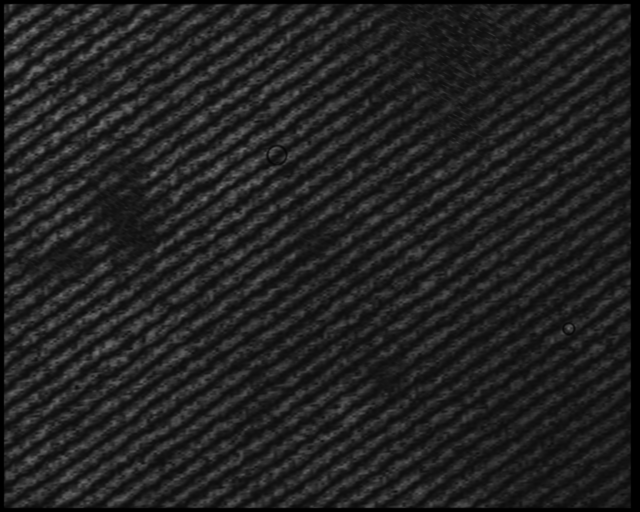
Give the GLSL for this pattern, as a WebGL 2 fragment shader.

```glsl
#version 300 es
precision highp float;
// Slanted interference fringes in grey, seen through laser speckle.
// A cosine wave is multiplied by round and streaked value noise and uneven
// light, then marked with smudges, small diffraction rings and a black frame.

#define FRINGES vec2(22.0, 25.2)   // repeats across and down
#define FRINGE_SHIFT -0.47
#define FRINGE_WOBBLE 0.13
#define FLOOR_LEVEL 0.050
#define FRINGE_LEVEL 0.161
#define SPECKLE_CONTRAST 2.0
#define BLOB_SCALE 88.0
#define GRAIN_SCALE vec2(150.0, 240.0)
#define GRAIN_ANGLE 0.1

uniform vec2 u_resolution;
out vec4 fragColor;

float hash(vec2 cell) {
    vec3 q = fract(cell.xyx * vec3(0.1031, 0.1030, 0.0973));
    q += dot(q, q.yzx + 33.33);
    return fract((q.x + q.y) * q.z);
}

float noise(vec2 p) {
    vec2 i = floor(p), f = fract(p);
    f = f * f * (3.0 - 2.0 * f);
    float low = mix(hash(i), hash(i + vec2(1, 0)), f.x);
    float high = mix(hash(i + vec2(0, 1)), hash(i + vec2(1, 1)), f.x);
    return mix(low, high, f.y);
}

// Turns the direction at angle a onto the x axis
mat2 rotation(float a) {
    return mat2(cos(a), -sin(a), sin(a), cos(a));
}

// Soft elliptical spot with a ragged outline
float smudge(vec2 p, vec2 center, vec2 radius) {
    vec2 d = (p - center) / radius;
    float ragged = 0.7 * (noise(p * 34.0) - 0.5) + 0.6 * (noise(p * 80.0) - 0.5);
    return 1.0 - smoothstep(0.3, 1.3, length(d) + ragged);
}

// Dark ring with faint light bands on either side
float ring(vec2 p, vec2 center, float radius, float width) {
    float d = (length(p - center) - radius) / width;
    return (0.55 * d * d - 0.7) * exp(-0.7 * d * d);
}

void main() {
    vec2 uv = gl_FragCoord.xy / u_resolution;
    vec2 p = gl_FragCoord.xy / u_resolution.y;

    // Fringes rising to the right, with ragged edges
    float wobble = 1.8 * (noise(p * 75.0 + 31.0) - 0.5)
                 + 0.9 * (noise(p * 24.0 + 11.0) - 0.5)
                 + 0.8 * (noise(p * 5.0) - 0.5);
    float phase = FRINGES.y * uv.y - FRINGES.x * uv.x + FRINGE_SHIFT
                + FRINGE_WOBBLE * wobble;
    float fringe = 0.5 + 0.5 * cos(6.28319 * phase);

    // Speckle: round blobs and finer flat streaks
    float blobs = noise(rotation(0.9) * p * BLOB_SCALE + 200.0);
    float grain = noise(rotation(GRAIN_ANGLE) * p * GRAIN_SCALE + 90.0);
    float speckle = 1.0 + SPECKLE_CONTRAST * (0.5 * blobs + 0.5 * grain - 0.5);

    // Illumination falls off towards the right and the bottom
    float light = 1.24 - 0.54 * uv.x + 0.24 * (uv.y - 0.3);
    light += 0.40 * (noise(p * 6.0 + 3.0) - 0.5);
    light *= 1.0 - 0.15 * smoothstep(0.75, 1.0, uv.x);

    // Smudges: large dark ones hide the fringes, small ones dim them
    float dark = smudge(p, vec2(0.245, 0.580), vec2(0.076, 0.130));
    dark = max(dark, 0.85 * smudge(p, vec2(0.125, 0.490), vec2(0.090, 0.045)));
    dark = max(dark, 0.75 * smudge(p, vec2(0.610, 0.535), vec2(0.040, 0.040)));
    dark = max(dark, 0.75 * smudge(p, vec2(0.750, 0.265), vec2(0.050, 0.045)));
    dark = max(dark, 0.70 * smudge(p, vec2(0.890, 0.530), vec2(0.025, 0.030)));
    dark = max(dark, 0.55 * smudge(p, vec2(0.187, 0.840), vec2(0.045, 0.040)));
    float rough = smudge(p, vec2(0.885, 0.930), vec2(0.160, 0.140));
    rough = max(rough, 0.8 * smudge(p, vec2(0.900, 0.765), vec2(0.060, 0.080)));

    // Rough patch: fine, sparkling grain in place of the fringes
    float sparkle = noise(rotation(-0.45) * p * vec2(110.0, 260.0) + 50.0);
    float fine = 0.02 + 1.1 * sparkle * sparkle * sparkle;
    float signal = mix(fringe * speckle, fine, 0.85 * rough);
    signal = mix(signal, 0.35 * sparkle * sparkle, 0.9 * dark);

    float level = FLOOR_LEVEL + 0.024 * grain + FRINGE_LEVEL * light * max(signal, 0.0);

    // Diffraction rings around two dust specks
    vec2 bigDust = vec2(0.541, 0.697), smallDust = vec2(1.111, 0.358);
    level *= 1.0 + ring(p, bigDust, 0.0185, 0.0032);
    level *= 1.0 + ring(p, smallDust, 0.0110, 0.0028);
    float speck = length(p - smallDust) / 0.0030;
    level += 0.18 * exp(-speck * speck);

    // Black frame
    vec2 edge = vec2(1.0 / u_resolution.y);
    float aspect = u_resolution.x / u_resolution.y;
    vec2 lower = smoothstep(vec2(0.008) - edge, vec2(0.008) + edge, p);
    vec2 upper = smoothstep(vec2(0.0), 2.0 * edge, vec2(aspect - 0.016, 0.994) - p);
    level *= lower.x * lower.y * upper.x * upper.y;

    fragColor = vec4(vec3(level), 1.0);
}
```
